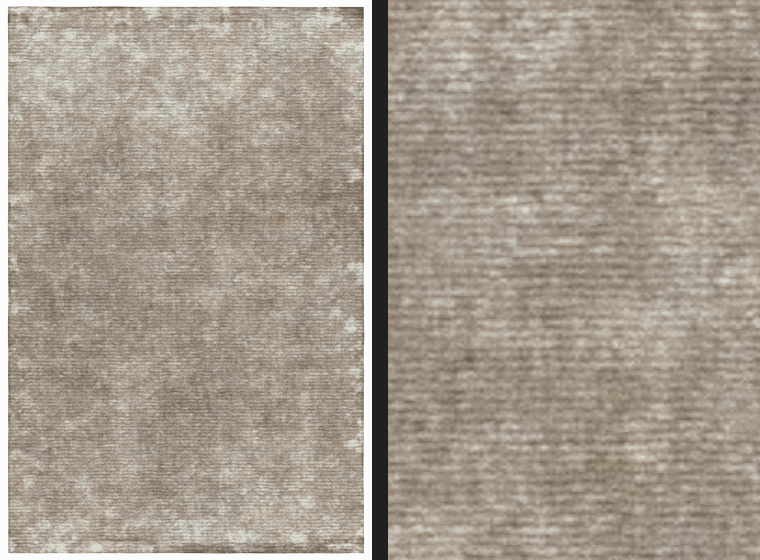
Left, the full canvas; right, a detail of the centre.
Write a Shadertoy shader that draws this texture.

```glsl
// A worn, silvery taupe woven rug with fine horizontal ribs, lying on white.

float hash(vec2 p) {
    return fract(sin(dot(p, vec2(127.1, 311.7))) * 43758.5453);
}

float noise(vec2 p) {
    vec2 i = floor(p), f = fract(p);
    f = f * f * (3.0 - 2.0 * f);
    return mix(mix(hash(i), hash(i + vec2(1, 0)), f.x),
               mix(hash(i + vec2(0, 1)), hash(i + vec2(1, 1)), f.x), f.y);
}

// Layered noise centred on zero
float fbm(vec2 p) {
    float sum = 0.0, amp = 0.5;
    for (int i = 0; i < 4; i++) {
        sum += amp * (noise(p) - 0.5);
        p = p * 2.03 + 17.3;
        amp *= 0.6;
    }
    return sum;
}

// Broad fading: pale ends, brown middle, brushed patches
float wear(vec2 p, vec2 uv) {
    float wobble = 0.25 * fbm(p * vec2(7.0, 5.0));
    float ends = smoothstep(0.17, 0.42, abs(uv.y - 0.46 + wobble));
    float tone = 0.51 + 0.27 * ends;
    tone += 0.38 * fbm(p * vec2(9.0, 8.0) + 3.0);
    tone += 0.34 * fbm(p * vec2(42.0, 8.0) + 41.0);
    tone += 0.30 * fbm(p * vec2(6.0, 42.0) + 73.0);
    return tone + 0.40 * fbm(p * vec2(38.0, 46.0) + 9.0);
}

// Ribs and knots of the pile, broken into short loops
float weave(vec2 p) {
    float rib = p.y * 163.0 + 0.35 * noise(p * vec2(70.0, 40.0));
    float row = floor(rib);
    float ridge = 0.5 - 0.5 * cos(6.2832 * rib);
    float knot = noise(vec2(p.x * 150.0 + 50.0 * hash(vec2(row, 4.0)), row)) - 0.5;
    float fibre = noise(vec2(p.x * 300.0, p.y * 400.0)) - 0.5;
    float speck = noise(p * 512.0 + 7.0) - 0.5;
    float depth = 0.55 + 0.9 * noise(p * vec2(45.0, 60.0) + 31.0);
    return depth * (0.26 * (ridge - 0.5) + 0.30 * knot) + 0.36 * fibre + 0.30 * speck;
}

void mainImage(out vec4 fragColor, in vec2 fragCoord) {
    vec2 uv = fragCoord / iResolution.xy;
    vec2 p = fragCoord / iResolution.y;
    float aspect = iResolution.x / iResolution.y;

    // Distance inward from the nearly straight outline
    vec2 inset = vec2(0.478 * aspect, 0.488) - abs(p - 0.5 * vec2(aspect, 1.0));
    float edge = min(inset.x, inset.y) + 0.0015 * (noise(p * 30.0) - 0.5);

    float tone = wear(p, uv) + weave(p);

    // Silvery rubbed flecks, strongest along the border
    float border = exp(-max(edge, 0.0) * 26.0);
    float rubbed = smoothstep(0.04, 0.2, fbm(p * vec2(40.0, 48.0) + 57.0));
    tone += rubbed * (0.14 + 0.40 * border);

    // Dark brushed streaks at both ends and a thin shaded rim
    float streak = smoothstep(-0.05, 0.16, fbm(p * vec2(9.0, 55.0) + 88.0));
    tone -= 0.55 * streak * smoothstep(0.05, 0.015, inset.y);
    tone -= 0.45 * smoothstep(0.006, 0.0, edge) * (0.4 + noise(p * 60.0));

    // Warm brown through taupe to neutral silver
    vec3 brown = vec3(0.46, 0.415, 0.355);
    vec3 taupe = vec3(0.65, 0.60, 0.543);
    vec3 silver = vec3(0.775, 0.755, 0.71);
    vec3 color = tone < 0.6 ? mix(brown, taupe, max(tone, -0.25) / 0.6)
                            : mix(taupe, silver, min((tone - 0.6) / 0.4, 1.6));
    color += vec3(0.03, 0.0, -0.03) * fbm(p * vec2(20.0, 26.0) + 120.0);

    float pixel = 0.7 / iResolution.y;
    color = mix(vec3(0.99), color, smoothstep(-pixel, pixel, edge));
    fragColor = vec4(color, 1.0);
}
```
